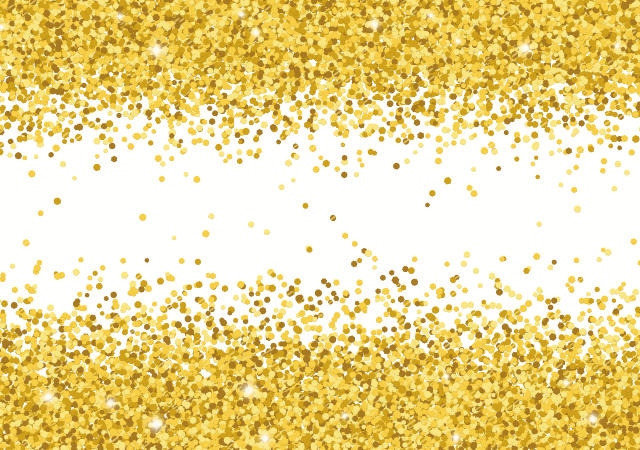
Write a Shadertoy shader that draws this background.

```glsl
// Gold confetti scattered over white from the top and bottom borders.
// Stacked jittered grids hold many-sided flakes that thin out toward
// the middle; soft star glints are added over the dense bands.

#define LAYERS 10
#define CELL 0.018
#define FLAKE_MIN 0.0046
#define FLAKE_MAX 0.0078
#define TOP_REACH 0.180
#define BOTTOM_REACH 0.200
#define FULLNESS 1.25
#define GLINTS 10
#define GLINT_SIZE 0.011

const float TAU = 6.2831853;
const vec3 PAPER  = vec3(1.00, 1.00, 0.997);
const vec3 CREAM  = vec3(0.98, 0.90, 0.50);
const vec3 YELLOW = vec3(0.97, 0.81, 0.27);
const vec3 GOLD   = vec3(0.81, 0.63, 0.10);
const vec3 BRONZE = vec3(0.66, 0.48, 0.13);

vec4 hash4(vec3 p) {
    vec4 q = fract(p.xyzx * vec4(0.1031, 0.1030, 0.0973, 0.1099));
    q += dot(q, q.wzxy + 33.33);
    return fract((q.xxyz + q.yzzw) * q.zywx);
}

// Chance that a grid cell holds a flake at height y (0 to 1).
float density(float y) {
    float top = (1.0 - y) / TOP_REACH;
    float bottom = y / BOTTOM_REACH;
    return min(1.0, FULLNESS * (exp(-top * top) + exp(-bottom * bottom)));
}

vec3 flakeColor(float pick) {
    if (pick < 0.25) return CREAM;
    if (pick < 0.59) return YELLOW;
    if (pick < 0.84) return GOLD;
    return BRONZE;
}

// Signed distance to a regular polygon with the given inner radius.
float polygon(vec2 p, float radius, float sides, float turn) {
    float sector = TAU / sides;
    float angle = mod(atan(p.y, p.x) + turn, sector) - 0.5 * sector;
    return length(p) * cos(angle) - radius;
}

vec3 addFlake(vec3 color, vec2 p, vec4 look, float pixel) {
    float radius = mix(FLAKE_MIN, FLAKE_MAX, look.x);
    float sides = 6.0 + floor(look.y * 3.0);
    float edge = polygon(p, radius, sides, look.z * TAU);
    float cover = smoothstep(0.6 * pixel, -0.6 * pixel, edge);
    vec3 tint = flakeColor(look.w);

    // A darker lower rim gives thickness.
    float rim = smoothstep(-0.0014, 0.0, edge) * step(p.y, 0.0);
    tint *= 1.0 - 0.14 * rim;

    // A few flakes carry a slanted strip of reflected light.
    float shiny = step(0.88, fract(look.z * 17.0 + look.y * 5.0));
    float strip = abs(dot(p, vec2(-0.6, 0.8))) - 0.22 * radius;
    tint = mix(tint, CREAM, shiny * 0.8 * smoothstep(pixel, -pixel, strip));
    return mix(color, tint, cover);
}

vec3 addLayer(vec3 color, vec2 p, float layer, float pixel) {
    vec2 shift = hash4(vec3(layer, 7.0, 3.0)).xy;
    vec2 grid = p / CELL + shift;
    vec2 base = floor(grid - 0.5);
    for (int k = 0; k < 4; k++) {
        vec2 cell = base + vec2(k & 1, k >> 1);
        vec4 place = hash4(vec3(cell, layer + 11.0));
        vec2 center = (cell + place.xy - shift) * CELL;
        if (place.z < density(center.y)) {
            vec4 look = hash4(vec3(cell + 41.0, layer + 53.0));
            color = addFlake(color, p - center, look, pixel);
        }
    }
    return color;
}

// Round bloom with thin upright and diagonal rays.
float glint(vec2 p, float size) {
    vec2 q = p / size;
    vec2 d = vec2(q.x + q.y, q.x - q.y) * 0.7071;
    float bloom = 0.8 * exp(-dot(q, q) * 0.8);
    float upright = exp(-abs(q.x * q.y) * 9.0 - length(q) * 0.9);
    float diagonal = exp(-abs(d.x * d.y) * 14.0 - length(q) * 1.3);
    return bloom + 0.6 * upright + 0.4 * diagonal;
}

void mainImage(out vec4 fragColor, in vec2 fragCoord) {
    float pixel = 1.0 / iResolution.y;
    float aspect = iResolution.x * pixel;
    vec2 p = fragCoord * pixel;
    vec3 color = PAPER;

    for (int i = 0; i < LAYERS; i++)
        color = addLayer(color, p, float(i), pixel);

    // Glints alternate between the lower and the upper band.
    float shine = 0.0;
    for (int i = 0; i < 2 * GLINTS; i++) {
        vec4 h = hash4(vec3(float(i), 19.0, 5.0));
        float x = (float(i / 2) + h.x) / float(GLINTS) * aspect;
        float depth = 0.02 + h.y * 0.16;
        float y = (i & 1) == 0 ? depth : 1.0 - 0.8 * depth;
        shine += glint(p - vec2(x, y), GLINT_SIZE * mix(0.6, 1.4, h.z));
    }
    color = mix(color, PAPER, min(shine, 1.0) * 0.9);
    fragColor = vec4(color, 1.0);
}
```
